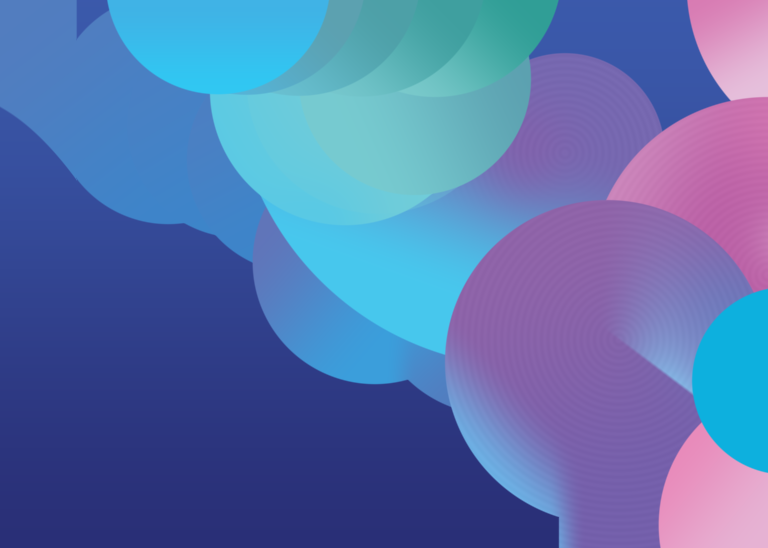
This background is drawn by a WebGL 1 fragment shader. Its source:

```glsl
precision highp float;
uniform vec2 u_resolution;

// Palette
const vec3 NAVY = vec3(0.16, 0.18, 0.46);
const vec3 ROYAL = vec3(0.23, 0.35, 0.67);
const vec3 HAZE = vec3(0.32, 0.49, 0.75);
const vec3 AZURE = vec3(0.24, 0.52, 0.79);
const vec3 SKY = vec3(0.23, 0.62, 0.86);
const vec3 CYAN = vec3(0.28, 0.78, 0.93);
const vec3 AQUA = vec3(0.44, 0.80, 0.85);
const vec3 MINT = vec3(0.50, 0.78, 0.76);
const vec3 GREEN = vec3(0.19, 0.62, 0.59);
const vec3 SLATE = vec3(0.36, 0.63, 0.69);
const vec3 VIOLET = vec3(0.51, 0.38, 0.67);
const vec3 MAUVE = vec3(0.56, 0.39, 0.66);
const vec3 ICE = vec3(0.42, 0.70, 0.90);
const vec3 MAGENTA = vec3(0.73, 0.38, 0.65);
const vec3 ROSE = vec3(0.91, 0.54, 0.73);
const vec3 BLUSH = vec3(0.90, 0.75, 0.86);
const vec3 TURQUOISE = vec3(0.05, 0.69, 0.87);

// Fine ridges on the swept surfaces
const float RIDGE_FREQUENCY = 520.0;
const float RIDGE_STRENGTH = 0.007;
const int FAN_DISCS = 4;

float disc(vec2 p, vec2 center, float radius) {
  return length(p - center) - radius;
}

// Linear gradient running from point a to point b
vec3 ramp(vec2 p, vec2 a, vec2 b, vec3 from, vec3 to) {
  vec2 axis = b - a;
  return mix(from, to, smoothstep(-0.08, 1.08, dot(p - a, axis) / dot(axis, axis)));
}

float glow(vec2 p, vec2 center, float size) {
  vec2 q = (p - center) / size;
  return exp(-dot(q, q));
}

float ridges(vec2 p, vec2 center) {
  return RIDGE_STRENGTH * sin(length(p - center) * RIDGE_FREQUENCY);
}

void paint(inout vec3 color, float dist, vec3 fill) {
  float pixel = 1.0 / u_resolution.y;
  color = mix(color, fill, 1.0 - smoothstep(-pixel, pixel, dist));
}

// Hazy blue shapes behind the main ribbon
void paintFarDiscs(inout vec3 color, vec2 p) {
  float slope = 0.805 - 0.55 * p.x - 2.9 * p.x * p.x - p.y;
  float band = max(slope * 0.7, p.x - 0.14);
  band = min(band, disc(p, vec2(0.307, 0.801), 0.210));
  paint(color, band, ramp(p, vec2(0.05, 0.95), vec2(0.32, 0.60), HAZE, AZURE));
  paint(color, disc(p, vec2(0.438, 0.772), 0.206),
        ramp(p, vec2(0.23, 0.85), vec2(0.38, 0.60), mix(HAZE, AZURE, 0.4), AZURE));
  paint(color, disc(p, vec2(0.547, 0.708), 0.206),
        ramp(p, vec2(0.34, 0.78), vec2(0.46, 0.55), mix(HAZE, AZURE, 0.3), AZURE));
  vec3 sliver = ramp(p, vec2(0.68, 0.42), vec2(0.82, 0.27), SKY, HAZE);
  paint(color, disc(p, vec2(0.903, 0.471), 0.228), sliver);
  vec3 lower = ramp(p, vec2(0.48, 0.56), vec2(0.69, 0.38), mix(HAZE, VIOLET, 0.3), SKY);
  lower = mix(lower, sliver, smoothstep(0.70, 0.76, p.x));
  paint(color, disc(p, vec2(0.684, 0.522), 0.223), lower);
}

// Cyan ribbon curling into the violet lobe
void paintRibbon(inout vec3 color, vec2 p) {
  vec2 lobe = vec2(1.031, 0.721);
  float body = max(disc(p, vec2(0.967, 0.872), 0.542), p.y - 0.72);
  vec3 fill = ramp(p, vec2(0.98, 0.74), vec2(0.88, 0.46), mix(VIOLET, HAZE, 0.25), CYAN);
  fill = mix(fill, VIOLET, 0.8 * glow(p, vec2(0.96, 0.73), 0.09));
  fill += ridges(p, lobe) * smoothstep(0.60, 0.75, p.y);
  paint(color, min(body, disc(p, lobe, 0.182)), fill);
}

// Overlapping green discs that end in a bright blue one
void paintFan(inout vec3 color, vec2 p) {
  vec3 left = ramp(p, vec2(0.42, 0.72), vec2(0.62, 0.82), mix(CYAN, AQUA, 0.5), AQUA);
  paint(color, disc(p, vec2(0.630, 0.836), 0.247), mix(left, CYAN, glow(p, vec2(0.60, 0.60), 0.10) * 0.4));
  paint(color, disc(p, vec2(0.690, 0.850), 0.240), mix(color, AQUA, 0.3));
  paint(color, disc(p, vec2(0.757, 0.856), 0.212),
        ramp(p, vec2(0.66, 0.75), vec2(0.95, 0.88), mix(AQUA, MINT, 0.4), SLATE));
  for (int i = 0; i < FAN_DISCS; i++) {
    float t = float(i) / float(FAN_DISCS - 1);
    vec2 center = mix(vec2(0.794, 1.055), vec2(0.450, 1.045), t * (1.25 - 0.25 * t));
    vec3 light = mix(mix(AQUA, MINT, 0.6), mix(SKY, AQUA, 0.5), t * t);
    vec3 dark = mix(GREEN, SLATE, t);
    paint(color, disc(p, center, mix(0.232, 0.218, t)),
          ramp(p, center + vec2(-0.04, -0.23), center + vec2(0.13, -0.06), light, dark));
  }
  paint(color, disc(p, vec2(0.398, 1.033), 0.205),
        mix(CYAN - vec3(0.09, 0.0, -0.02), SKY + vec3(0.02, 0.08, 0.04), smoothstep(0.83, 1.0, p.y)));
}

void paintPinkTube(inout vec3 color, vec2 p) {
  paint(color, disc(p, vec2(1.569, 1.027), 0.316),
        ramp(p, vec2(1.29, 1.0), vec2(1.38, 0.84), mix(ROSE, MAGENTA, 0.35), BLUSH));
  vec2 center = vec2(1.401, 0.498);
  vec3 fill = ramp(p, vec2(1.12, 0.68), vec2(1.30, 0.60), mix(MAGENTA, BLUSH, 0.4), MAGENTA);
  fill = mix(fill, ROSE, 0.45 * glow(p, vec2(1.43, 0.80), 0.13));
  fill = mix(fill, BLUSH, 0.35 * glow(p, vec2(1.44, 0.56), 0.06));
  paint(color, disc(p, center, 0.325), fill + ridges(p, center));
}

// Large violet bend with a pale fold
void paintBend(inout vec3 color, vec2 p) {
  vec2 center = vec2(1.108, 0.339);
  float stem = max(1.02 - p.x, p.y - 0.30);
  vec3 fill = ramp(p, vec2(1.03, 0.56), vec2(1.20, 0.10), MAUVE, mix(VIOLET, ROYAL, 0.2));
  float rim = smoothstep(0.14, 0.31, dot(p - center, vec2(-0.72, -0.69)));
  fill = mix(fill, ICE, rim * (1.0 - smoothstep(1.0, 1.07, p.x)));
  fill = mix(fill, HAZE, 0.5 * glow(p, vec2(1.34, 0.42), 0.13));
  float fold = dot(p - vec2(1.131, 0.380), vec2(0.60, 0.80));
  float shine = smoothstep(-0.003, 0.004, fold) * exp(-max(fold, 0.0) / 0.09);
  fill = mix(fill, mix(ICE, BLUSH, 0.2), shine * smoothstep(1.09, 1.24, p.x));
  paint(color, min(disc(p, center, 0.296), stem), fill + ridges(p, vec2(1.13, 0.38)));
}

void main() {
  vec2 p = gl_FragCoord.xy / u_resolution.y;
  vec3 color = mix(NAVY, ROYAL, smoothstep(-0.1, 1.05, p.y));
  paintFarDiscs(color, p);
  paintRibbon(color, p);
  paintFan(color, p);
  paintPinkTube(color, p);
  paintBend(color, p);
  // Front discs at the right edge
  paint(color, disc(p, vec2(1.465, 0.042), 0.263), ramp(p, vec2(1.22, 0.16), vec2(1.38, 0.03), ROSE, mix(ROSE, BLUSH, 0.75)));
  paint(color, disc(p, vec2(1.434, 0.305), 0.171), TURQUOISE);
  gl_FragColor = vec4(color, 1.0);
}
```
